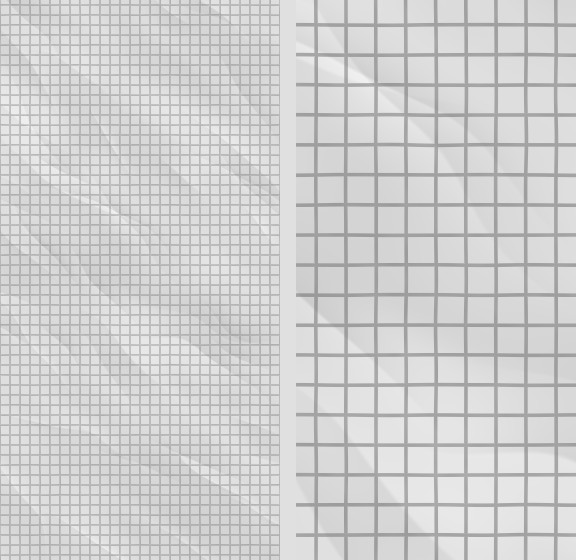
Left: the whole. Right: its middle third, enlarged.
Write a Shadertoy shader that draws this pattern.

```glsl
// Grey square grid, 28 by 56 cells, printed on softly crumpled white paper

float hash(vec2 p) {
    vec3 q = fract(p.xyx * 0.1031);
    q += dot(q, q.yzx + 33.33);
    return fract((q.x + q.y) * q.z);
}

float noise(vec2 p) {
    vec2 cell = floor(p), f = fract(p);
    f = f * f * (3.0 - 2.0 * f);
    return mix(mix(hash(cell), hash(cell + vec2(1, 0)), f.x),
               mix(hash(cell + vec2(0, 1)), hash(cell + vec2(1, 1)), f.x), f.y);
}

// One crease: a crisp edge whose tone fades away on either side
float crease(vec2 p, float id) {
    vec2 centre = vec2(hash(vec2(id, 1.0)), hash(vec2(id, 2.0)) * 2.0);
    float angle = -0.66 + 0.75 * (hash(vec2(id, 3.0)) - 0.5);
    vec2 dir = vec2(cos(angle), sin(angle));
    vec2 q = p - centre;
    float along = dot(q, dir);
    float across = dot(q, vec2(-dir.y, dir.x));
    across += (hash(vec2(id, 4.0)) - 0.5) * 1.5 * along * along;

    float halfLength = mix(0.12, 0.42, hash(vec2(id, 5.0)));
    float taper = smoothstep(halfLength, 0.0, abs(along));
    float reach = mix(0.015, 0.085, hash(vec2(id, 6.0))) * (0.3 + 0.7 * taper);
    float side = smoothstep(-0.003, 0.003, across);
    float tone = mix(-0.45 * exp(-2.0 * abs(across) / reach), exp(-abs(across) / reach), side);
    float strength = mix(0.025, 0.07, hash(vec2(id, 7.0)));
    return tone * taper * strength * (hash(vec2(id, 8.0)) < 0.52 ? -1.0 : 1.0);
}

// Broad undulations stretched along the diagonal, plus scattered creases
float paperTone(vec2 p) {
    vec2 bent = p + 0.05 * vec2(noise(p * 6.0), noise(p * 6.0 + 19.0));
    vec2 grain = vec2(dot(bent, vec2(0.8, -0.6)), dot(bent, vec2(0.6, 0.8)));
    float tone = 0.868;
    tone += 0.07 * (noise(grain * vec2(2.0, 6.0) + 7.0) - 0.5);
    tone += 0.035 * (noise(grain * vec2(6.0, 17.0) + 31.0) - 0.5);
    for (int i = 0; i < 46; i++) tone += crease(bent, float(i) + 3.0);
    return clamp(tone, 0.78, 0.95);
}

// Coverage of the grid lines; rows are offset by half a cell
float gridLines(vec2 p) {
    vec2 g = p * 28.0 + vec2(0.0, 0.5);
    g += 0.03 * (vec2(noise(p * 18.0), noise(p * 18.0 + 43.0)) - 0.5);
    vec2 dist = abs(fract(g + 0.5) - 0.5);
    float pixel = 28.0 / iResolution.x;
    vec2 cover = clamp((0.06 - dist) / pixel + 0.5, 0.0, 1.0);
    return max(cover.x, cover.y);
}

void mainImage(out vec4 fragColor, in vec2 fragCoord) {
    vec2 p = fragCoord / iResolution.x;
    float paper = paperTone(p);
    float ink = 0.64 + 0.5 * (paper - 0.87);
    ink += 0.03 * (noise(p * 60.0) - 0.5);
    fragColor = vec4(vec3(mix(paper, ink, gridLines(p))), 1.0);
}
```
